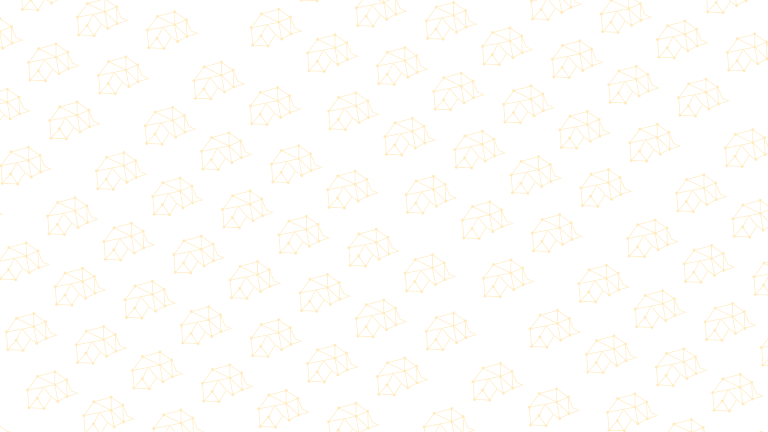
Write a WebGL 2 fragment shader that draws this pattern.

```glsl
#version 300 es
precision highp float;
// Pale golden wire meshes with dotted joints, scattered over white.
// A square tile, turned on the canvas, holds 6 by 7 upright motifs in
// staggered strands; a slightly wider gap marks each tile border.

uniform vec2 u_resolution;
out vec4 fragColor;

const vec3 PAPER = vec3(1.0);
const vec3 INK = vec3(1.0, 0.92, 0.74);

// Layout, in units where the canvas is 432 high
const float CANVAS_HEIGHT = 432.0;
const float TILT = 0.747;
const float TILE = 410.5;
const vec2 PITCH = vec2(66.5, 56.95);
const vec2 COUNT = vec2(6.0, 7.0);
const vec2 FIRST = vec2(-106.0, 208.0);
const float STAGGER = -24.0;

// Mesh
const float MESH_SCALE = 0.6667;
const float HALF_LINE = 0.3;
const float DOT_RADIUS = 1.45;
const int DOTS = 10;
const int STEPS = 27;

// Joints: the first ten carry dots, the others are plain corners
const vec2 JOINT[14] = vec2[14](
  vec2(-37.5, 0.0), vec2(-22.5, -20.5), vec2(3.5, -27.5), vec2(21.0, -15.5),
  vec2(3.5, -8.0), vec2(22.0, 9.5), vec2(-23.0, 12.5), vec2(-35.5, 26.5),
  vec2(-12.5, 27.5), vec2(8.0, 17.0), vec2(-14.0, -4.5), vec2(-1.5, 10.5),
  vec2(28.0, 1.0), vec2(37.5, 5.0));

// One continuous walk over every edge of the mesh
const int WALK[STEPS] = int[STEPS](
  0, 1, 2, 3, 12, 13, 5, 3, 4, 2, 1, 4, 5, 9,
  4, 10, 0, 7, 6, 8, 7, 8, 11, 9, 11, 10, 6);

float segmentDistance(vec2 p, vec2 a, vec2 b) {
  vec2 ab = b - a;
  float t = clamp(dot(p - a, ab) / dot(ab, ab), 0.0, 1.0);
  return length(p - a - ab * t);
}

// Signed distance to the lines and dots of one motif
float meshDistance(vec2 p) {
  float lines = 1e5;
  for (int i = 1; i < STEPS; i++) {
    vec2 a = JOINT[WALK[i - 1]] * MESH_SCALE;
    vec2 b = JOINT[WALK[i]] * MESH_SCALE;
    lines = min(lines, segmentDistance(p, a, b));
  }
  float dots = 1e5;
  for (int i = 0; i < DOTS; i++) {
    dots = min(dots, length(p - JOINT[i] * MESH_SCALE));
  }
  return min(lines - HALF_LINE, dots - DOT_RADIUS);
}

// Cell index along one tile axis; the last cell absorbs the border gap
float cellIndex(float along, float pitch, float count) {
  return min(floor(along / pitch), count - 1.0);
}

// Offset from the nearest motif centre, in tilted tile axes
vec2 cellOffset(vec2 q) {
  vec2 along = q - FIRST + 0.5 * PITCH;
  along.y = mod(along.y, TILE);
  float strand = cellIndex(along.y, PITCH.y, COUNT.y);
  along.x = mod(along.x - STAGGER * mod(strand, 2.0), TILE);
  float item = cellIndex(along.x, PITCH.x, COUNT.x);
  return along - (vec2(item, strand) + 0.5) * PITCH;
}

void main() {
  float unit = CANVAS_HEIGHT / u_resolution.y;
  // y runs downward from the top edge
  vec2 p = vec2(gl_FragCoord.x, u_resolution.y - gl_FragCoord.y) * unit;

  // Into tile axes to find the cell, then back so each motif stays upright
  float c = cos(TILT), s = sin(TILT);
  mat2 axes = mat2(-c, s, s, c);
  vec2 local = axes * cellOffset(p * axes);

  float ink = clamp(0.5 - meshDistance(local) / unit, 0.0, 1.0);
  fragColor = vec4(mix(PAPER, INK, ink), 1.0);
}
```
